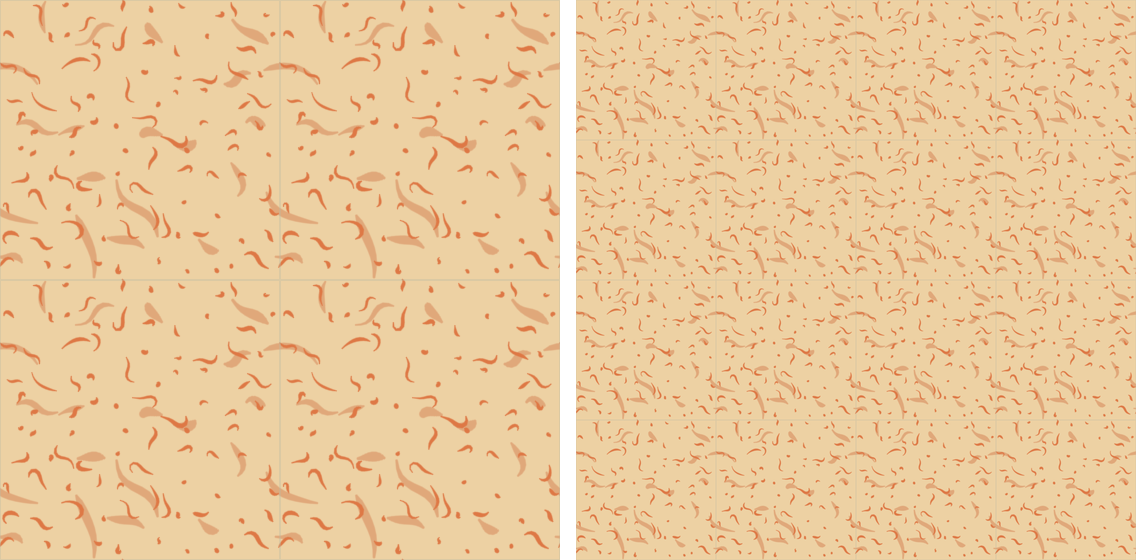
Left: one tile. Right: repeated 2 by 2.
A three.js fragment shader for this pattern:

```glsl
varying vec2 vUv;

vec4 hash4(vec2 cell, float seed) {
  vec4 s = vec4(dot(cell, vec2(127.1, 311.7)), dot(cell, vec2(269.5, 183.3)),
                dot(cell, vec2(419.2, 371.9)), dot(cell, vec2(97.3, 233.7)));
  return fract(sin(s + seed * vec4(17.3, 29.1, 41.7, 53.9)) * 43758.54);
}

// Distance to a tapered segment whose radius runs from ra to rb
float taperedSegment(vec2 p, vec2 a, vec2 b, float ra, float rb) {
  vec2 ab = b - a;
  float t = clamp(dot(p - a, ab) / dot(ab, ab), 0.0, 1.0);
  return length(p - a - ab * t) - mix(ra, rb, t);
}

float taper(float t, float skew) {
  return 0.3 + 0.7 * sin(3.14159 * pow(t, skew));
}

// Brush stroke centred on the origin: its heading turns by an arc and an S-bend
float brushStroke(vec2 p, float len, float radius, float angle, vec2 bend, float skew) {
  vec2 a = -0.5 * len * vec2(cos(angle), sin(angle));
  float d = 1.0;
  for (int i = 0; i < 9; i++) {
    float t = float(i) / 9.0;
    float mid = t + 0.5 / 9.0;
    float heading = angle + bend.x * (2.0 * mid - 1.0) + bend.y * cos(6.28318 * mid);
    vec2 b = a + len / 9.0 * vec2(cos(heading), sin(heading));
    d = min(d, taperedSegment(p, a, b, radius * taper(t, skew),
                              radius * taper(t + 1.0 / 9.0, skew)));
    a = b;
  }
  return d;
}

// One stroke per jittered cell of an n by n grid that wraps at the tile edge
float scatterStrokes(vec2 p, float n, float seed, float density, vec2 lenRange,
                     vec2 radiusRange, vec2 angleRange, vec2 maxBend) {
  vec2 home = floor(p * n);
  float d = 1.0;
  for (int y = -1; y <= 1; y++) {
    for (int x = -1; x <= 1; x++) {
      vec2 cell = home + vec2(float(x), float(y));
      vec4 place = hash4(mod(cell, n), seed);
      vec4 form = hash4(mod(cell, n), seed + 3.0);
      vec2 q = p - (cell + 0.15 + 0.7 * place.xy) / n;
      float len = mix(lenRange.x, lenRange.y, pow(place.z, 1.6));
      if (place.w < density && length(q) < len + radiusRange.y) {
        float radius = mix(radiusRange.x, radiusRange.y, form.x);
        float angle = mix(angleRange.x, angleRange.y, form.y);
        vec2 bend = maxBend * (2.0 * form.zw - 1.0);
        float skew = mix(0.6, 1.7, fract(form.x * 7.0 + form.z));
        d = min(d, brushStroke(q, len, radius, angle, bend, skew));
      }
    }
  }
  return d;
}

float ink(float d) {
  return 1.0 - smoothstep(-0.0035, 0.0035, d);
}

void main() {
  // Two tiles across and two down
  vec2 p = fract(vUv * 2.0);

  // Broad pale strokes, mostly falling to the right
  float pale = scatterStrokes(p, 5.0, 2.0, 0.82, vec2(0.07, 0.29),
                              vec2(0.009, 0.019), vec2(-1.7, 0.5), vec2(0.8, 0.6));
  // Fine dark squiggles and flecks
  float dark = scatterStrokes(p, 10.0, 11.0, 0.94, vec2(0.014, 0.13),
                              vec2(0.0048, 0.0085), vec2(-1.8, 1.0), vec2(1.7, 0.9));

  vec3 color = vec3(0.93, 0.82, 0.64);
  color = mix(color, vec3(0.88, 0.66, 0.48), ink(pale));
  color = mix(color, vec3(0.87, 0.47, 0.27), ink(dark));

  // Faint grey seam around each tile
  vec2 border = 0.5 - abs(p - 0.5);
  float seam = 1.0 - smoothstep(0.001, 0.004, min(border.x, border.y));
  color = mix(color, vec3(0.72, 0.73, 0.64), 0.4 * seam);

  gl_FragColor = vec4(color, 1.0);
}
```
